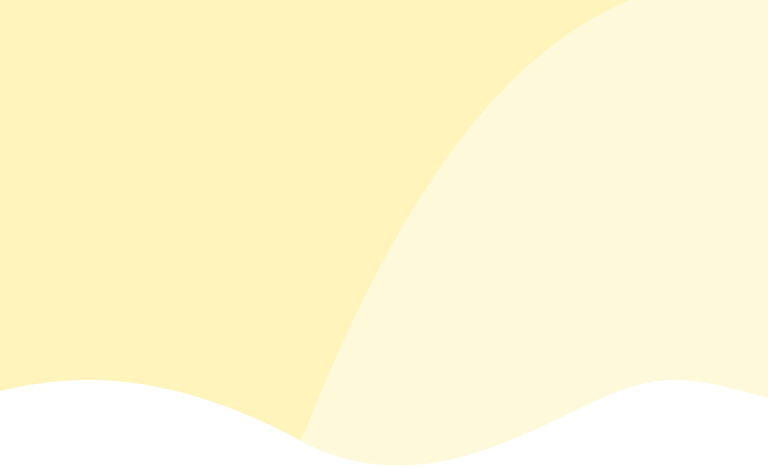
Write a Shadertoy shader that draws this background.

```glsl
const vec3 BUTTER = vec3(1.0, 0.957, 0.737);
const vec3 CREAM = vec3(1.0, 0.976, 0.863);
const vec3 WHITE = vec3(1.0);

// Hill edge: start, width and cubic coefficients of its height
const float HILL_START = 0.3919;
const float HILL_WIDTH = 0.4284;
const vec4 HILL_CUBIC = vec4(0.0577, 1.7925, -1.0515, 0.2013);

// Wave knots: position, height, slope
const int KNOT_COUNT = 7;
const vec3 WAVE_KNOTS[KNOT_COUNT] = vec3[KNOT_COUNT](
    vec3(0.0, 0.1645, 0.394),
    vec3(0.1146, 0.188, 0.0),
    vec3(0.3919, 0.0577, -0.89),
    vec3(0.5208, 0.0053, 0.0),
    vec3(0.7096, 0.0919, 0.755),
    vec3(0.875, 0.188, 0.0),
    vec3(1.0, 0.1496, -0.443)
);

float hillHeight(float x) {
    float u = (x - HILL_START) / HILL_WIDTH;
    return dot(HILL_CUBIC, vec4(1.0, u, u * u, u * u * u));
}

// Cubic Hermite segment between two knots
float hermite(vec3 a, vec3 b, float x) {
    float span = b.x - a.x;
    float t = (x - a.x) / span;
    float s = 1.0 - t;
    float ease = t * t * (3.0 - 2.0 * t);
    return mix(a.y, b.y, ease) + span * t * s * (a.z * s - b.z * t);
}

float waveHeight(float x) {
    float height = WAVE_KNOTS[0].y;
    for (int i = 0; i < KNOT_COUNT - 1; i++) {
        if (x >= WAVE_KNOTS[i].x) {
            height = hermite(WAVE_KNOTS[i], WAVE_KNOTS[i + 1], x);
        }
    }
    return height;
}

// Antialiased coverage where the field is positive
float coverage(float field) {
    float pixel = length(vec2(dFdx(field), dFdy(field)));
    return clamp(field / max(pixel, 1e-6) + 0.5, 0.0, 1.0);
}

void mainImage(out vec4 fragColor, in vec2 fragCoord) {
    vec2 uv = fragCoord / iResolution.xy;

    // Cream hill over the butter field, then the white wave in front
    vec3 color = mix(BUTTER, CREAM, coverage(hillHeight(uv.x) - uv.y));
    color = mix(color, WHITE, coverage(waveHeight(uv.x) - uv.y));

    fragColor = vec4(color, 1.0);
}
```
